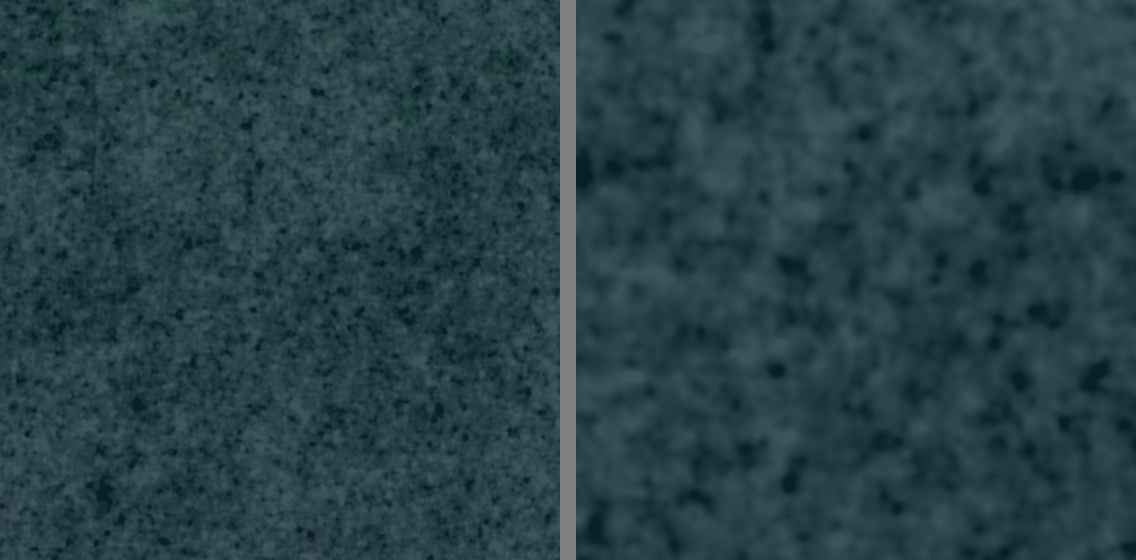
Left, the full canvas; right, a detail of the centre.
Write a WebGL 1 fragment shader that draws this texture.

```glsl
precision highp float;
// Dark teal weathered surface: mottled grain, dark specks and one stained patch.
uniform vec2 u_resolution;

vec3 hash3(vec2 cell) {
  vec3 k = vec3(dot(cell, vec2(127.1, 311.7)),
                dot(cell, vec2(269.5, 183.3)),
                dot(cell, vec2(419.2, 371.9)));
  return fract(sin(k) * 43758.5);
}

// Cellular noise: one soft spot of random sign per cell, roughly -1 to 1.
float spots(vec2 p) {
  vec2 cell = floor(p);
  float sum = 0.0;
  for (int y = -1; y <= 1; y++) {
    for (int x = -1; x <= 1; x++) {
      vec2 id = cell + vec2(float(x), float(y));
      vec3 h = hash3(id);
      vec2 d = p - id - h.xy;
      float k = max(0.0, 1.0 - dot(d, d));
      sum += (2.0 * h.z - 1.0) * k * k * k;
    }
  }
  return sum;
}

float boxDistance(vec2 p, vec2 center, vec2 halfSize) {
  vec2 d = abs(p - center) - halfSize;
  return length(max(d, 0.0)) + min(max(d.x, d.y), 0.0);
}

float softBlob(vec2 p, vec2 center, vec2 radius) {
  vec2 d = (p - center) / radius;
  return exp(-dot(d, d));
}

// Darkening of the stain in the upper left, strongest along its rim.
float stain(vec2 p) {
  vec2 q = p + 0.007 * vec2(spots(p * 38.0), spots(p * 38.0 + 71.0));
  q.y += 0.07 * max(q.x, 0.0);
  float body = boxDistance(q, vec2(-0.1, 1.04), vec2(0.272, 0.298));
  float foot = boxDistance(q, vec2(0.154, 0.735), vec2(0.018, 0.026));
  float d = min(body, foot);
  float inside = 1.0 - smoothstep(-0.004, 0.004, d);
  float fade = 1.0 - smoothstep(0.82, 0.93, p.y);
  float rim = exp(min(d, 0.0) * 65.0) * smoothstep(-0.02, 0.15, p.x);
  float soft = 1.0 - smoothstep(-0.05, 0.02, d);
  return 0.014 * soft + inside * fade * (0.022 + 0.05 * rim);
}

void main() {
  vec2 p = gl_FragCoord.xy / u_resolution;

  // Broad clouds
  float tone = 0.16;
  tone += 0.026 * spots(p * 5.0 + 3.0) + 0.031 * spots(p * 16.0 + 19.0);
  tone -= 0.024 * softBlob(p, vec2(0.77, 0.32), vec2(0.11, 0.4));
  tone -= 0.016 * softBlob(p, vec2(0.22, 0.40), vec2(0.16, 0.09));
  tone += 0.02 * softBlob(p, vec2(0.99, 0.22), vec2(0.09, 0.13));
  tone += 0.013 * softBlob(p, vec2(0.58, 0.82), vec2(0.25, 0.2));

  // Grain, with faint level and upright threads
  float grain = 0.046 * spots(p * 46.0 + 37.0);
  grain += 0.053 * spots(p * 87.0 + 53.0);
  grain += 0.03 * spots(p * 150.0 + 11.0);
  grain += 0.021 * spots(p * vec2(45.0, 140.0) + 83.0);
  grain += 0.018 * spots(p * vec2(140.0, 45.0) + 97.0);

  // Dark specks: ragged spots, and the deepest grain pushed further down
  float speck = spots(p * 55.0 + 131.0) - 5.0 * grain;
  tone += grain - 0.1 * max(0.0, speck - 0.45);
  tone -= 0.5 * max(0.0, -grain - 0.03);

  tone -= stain(p);
  tone = clamp(tone, 0.025, 0.235);

  // Greener above, bluer below, with slight local tint
  vec3 color = tone + vec3(0.0, 0.1, 0.121);
  float tint = 0.008 * (p.y - 0.5) + 0.007 * spots(p * 13.0 + 151.0);
  color += tint * vec3(-0.7, 0.7, -0.3);
  gl_FragColor = vec4(color, 1.0);
}
```
